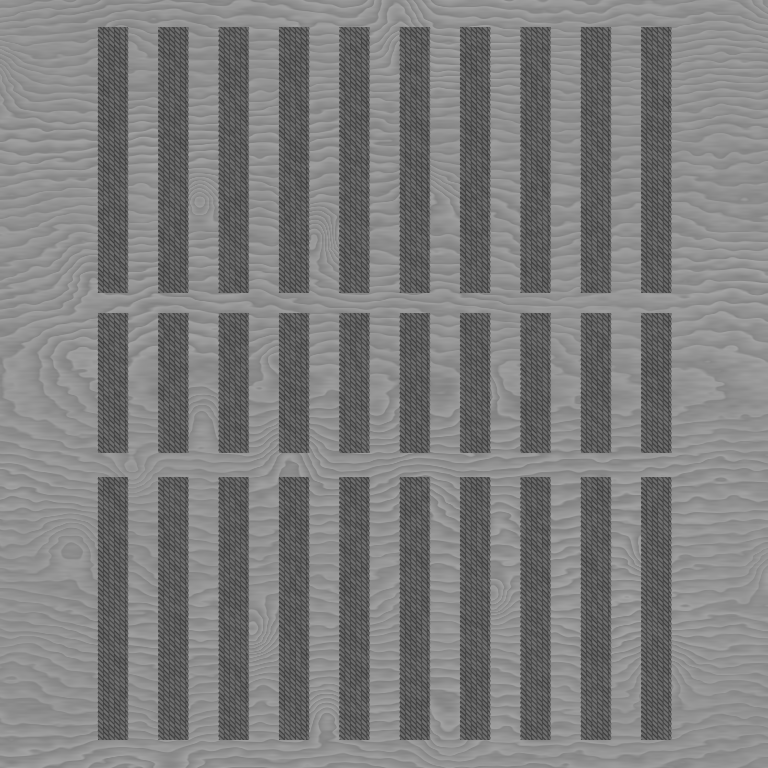
A three.js fragment shader for this pattern:

```glsl
varying vec2 vUv;

// Bar layout
const float BAR_COUNT = 10.0;
const float BAR_LEFT = 0.1276;
const float BAR_PITCH = 0.0786;
const float BAR_WIDTH = 0.0392;
const vec2 ROW_LOW = vec2(0.0365, 0.3789);
const vec2 ROW_MID = vec2(0.4102, 0.5924);
const vec2 ROW_TOP = vec2(0.6185, 0.9648);
const float EDGE = 0.0008;

// Knit
const float RIBS = 5.5;
const float STITCH_HEIGHT = 0.0062;
const float STITCH_SLANT = 1.1;
const vec3 KNIT_DARK = vec3(0.22);
const vec3 KNIT_LIGHT = vec3(0.44);

// Wood
const float RING_DENSITY = 76.0;
const float PITH_HEIGHT = 0.498;
const float KNOT_CELL = 0.14;
const float KNOT_CHANCE = 0.6;
const vec3 WOOD_DARK = vec3(0.515);
const vec3 WOOD_LIGHT = vec3(0.645);

float hash(vec2 p) {
  vec3 q = fract(vec3(p.xyx) * 0.1031);
  q += dot(q, q.yzx + 33.33);
  return fract((q.x + q.y) * q.z);
}

float noise(vec2 p) {
  vec2 i = floor(p);
  vec2 f = fract(p);
  f = f * f * (3.0 - 2.0 * f);
  return mix(mix(hash(i), hash(i + vec2(1.0, 0.0)), f.x),
             mix(hash(i + vec2(0.0, 1.0)), hash(i + 1.0), f.x), f.y);
}

float fbm(vec2 p) {
  float sum = 0.0;
  float amp = 0.5;
  for (int i = 0; i < 4; i++) {
    sum += amp * noise(p);
    p = p * 2.03 + 17.3;
    amp *= 0.5;
  }
  return sum;
}

// Scattered bumps that bend the rings into knots
float knots(vec2 p) {
  vec2 cell = floor(p / KNOT_CELL);
  float sum = 0.0;
  for (int j = -1; j <= 1; j++) {
    for (int i = -1; i <= 1; i++) {
      vec2 c = cell + vec2(float(i), float(j)) + 20.0;
      vec2 center = (c - 20.0 + vec2(hash(c), hash(c + 41.7))) * KNOT_CELL;
      float radius = mix(0.018, 0.036, hash(c + 7.3));
      vec2 d = (p - center) / (radius * vec2(1.0, 1.25));
      float height = mix(-5.0, 5.0, hash(c + 63.1));
      sum += step(hash(c + 91.9), KNOT_CHANCE) * height * exp(-dot(d, d));
    }
  }
  return sum;
}

// Growth rings sliced lengthwise, each fading from a sharp light edge
vec3 wood(vec2 p) {
  float depth = 0.015 + 0.09 * noise(vec2(p.x * 5.0, 3.0));
  float rings = RING_DENSITY * length(vec2(p.y - PITH_HEIGHT, depth));
  rings += 7.0 * fbm(p * vec2(4.0, 6.0)) + knots(p);
  rings += 0.5 * noise(p * vec2(65.0, 170.0));
  float t = fract(rings);
  float band = t * (1.0 - smoothstep(0.82, 1.0, t));
  float contrast = mix(0.55, 1.1, noise(p * vec2(5.0, 11.0) + 8.0));
  float tone = 0.4 + (band - 0.4) * contrast;
  tone += 0.22 * (noise(p * vec2(70.0, 420.0)) - 0.5);
  tone += 0.3 * (fbm(p * vec2(2.0, 5.0) + 31.0) - 0.47);
  return mix(WOOD_DARK, WOOD_LIGHT, clamp(tone, 0.0, 1.0));
}

// Ribs of slanted stitches, x in bar widths
vec3 knit(vec2 p, float bar) {
  float ribX = p.x * RIBS;
  float rib = floor(ribX);
  float across = fract(ribX);
  float phase = p.y / STITCH_HEIGHT + STITCH_SLANT * across + 0.37 * rib;
  vec2 id = vec2(rib + 13.0 * bar + 5.0, floor(phase) + 5.0);
  float along = fract(phase);
  float strand = smoothstep(0.0, 0.35, along) * (1.0 - smoothstep(0.6, 1.0, along));
  float groove = smoothstep(0.0, 0.2, across) * (1.0 - smoothstep(0.8, 1.0, across));
  float tone = 0.2 + 0.75 * strand * mix(0.35, 1.0, groove);
  tone += 0.25 * (hash(id) - 0.5);
  return mix(KNIT_DARK, KNIT_LIGHT, clamp(tone, 0.0, 1.0));
}

float span(float x, vec2 range) {
  return smoothstep(-EDGE, EDGE, x - range.x) * smoothstep(-EDGE, EDGE, range.y - x);
}

void main() {
  vec2 p = vUv;
  float bar = clamp(floor((p.x - BAR_LEFT + 0.25 * BAR_PITCH) / BAR_PITCH), 0.0, BAR_COUNT - 1.0);
  float x = p.x - BAR_LEFT - bar * BAR_PITCH;
  float scallop = 0.0005 * sin(6.2832 * p.y / STITCH_HEIGHT);
  float rows = span(p.y, ROW_LOW) + span(p.y, ROW_MID) + span(p.y, ROW_TOP);
  float mask = rows * span(x, vec2(scallop, BAR_WIDTH + scallop));
  vec3 color = mix(wood(p), knit(vec2(x / BAR_WIDTH, p.y), bar), mask);
  gl_FragColor = vec4(color, 1.0);
}
```
